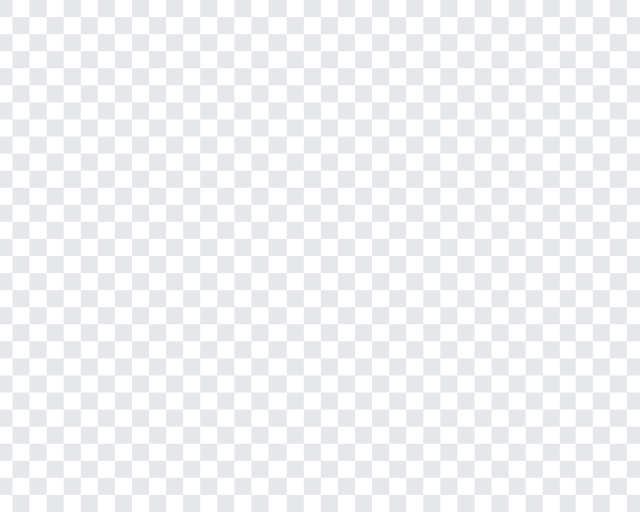
This pattern is drawn by a Shadertoy shader. Its source:

```glsl
// Pale grey and white checkerboard, cropped at the left and right edges.

// Square wave: +1 on even cells, -1 on odd cells, smoothed over one pixel.
vec2 squareWave(vec2 cell, vec2 pixel) {
    vec2 parity = 1.0 - 2.0 * mod(floor(cell), 2.0);
    vec2 edgeDistance = 0.5 - abs(fract(cell) - 0.5);
    return parity * clamp(2.0 * edgeDistance / pixel, 0.0, 1.0);
}

void mainImage(out vec4 fragColor, in vec2 fragCoord) {
    vec2 uv = fragCoord / iResolution.xy;
    vec2 cellCount = vec2(37.5, 30.0);

    // Cells counted from the upper left, with a partial first column
    vec2 cell = vec2(uv.x, 1.0 - uv.y) * cellCount - vec2(0.732, 0.0);

    // A slight sideways slip makes one column wider and a later one narrower
    cell.x -= 0.07 * (step(0.434, uv.x) - step(0.887, uv.x));

    // Matching signs give white squares, opposite signs give grey ones
    vec2 wave = squareWave(cell, cellCount / iResolution.xy);
    float whiteness = 0.5 + 0.5 * wave.x * wave.y;

    vec3 grey = vec3(0.898, 0.906, 0.922);
    fragColor = vec4(mix(grey, vec3(1.0), whiteness), 1.0);
}
```
